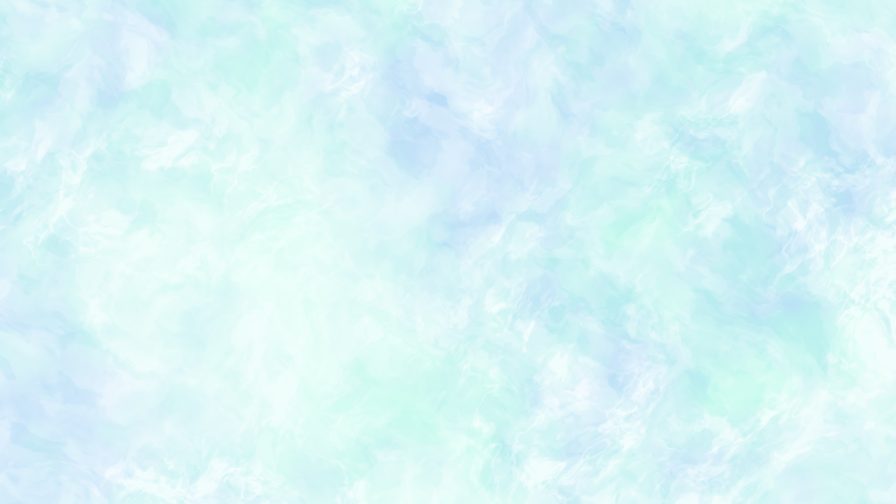
Give the GLSL for this background, as a Shadertoy shader.

```glsl
float hash(vec2 cell) {
    vec3 q = fract(cell.xyx * vec3(0.1031, 0.1030, 0.0973));
    q += dot(q, q.yzx + 33.33);
    return fract((q.x + q.y) * q.z);
}

float noise(vec2 p) {
    vec2 i = floor(p), f = fract(p);
    f = f * f * f * (f * (f * 6.0 - 15.0) + 10.0);
    float low = mix(hash(i), hash(i + vec2(1, 0)), f.x);
    float high = mix(hash(i + vec2(0, 1)), hash(i + vec2(1, 1)), f.x);
    return mix(low, high, f.y);
}

mat2 rotation(float angle) {
    float c = cos(angle), s = sin(angle);
    return mat2(c, s, -s, c);
}

// Layered noise centred on zero
float fbm(vec2 p, int octaves) {
    float sum = 0.0, amplitude = 0.5;
    mat2 turn = rotation(0.65) * 2.03;
    for (int i = 0; i < octaves; i++) {
        sum += amplitude * (noise(p) - 0.5);
        p = turn * p + 17.3;
        amplitude *= 0.56;
    }
    return sum;
}

// Soft round wash of pigment
float pool(vec2 p, vec2 centre, float radius) {
    vec2 d = (p - centre) / radius;
    return exp(-dot(d, d));
}

// Coordinates stretched along a direction
vec2 stretched(vec2 p, float angle, float scale) {
    return rotation(-angle) * p * vec2(0.6, 1.2) * scale;
}

// Thin broken veins
float veins(vec2 p, float angle, float scale) {
    vec2 q = stretched(p, angle, scale);
    float gaps = smoothstep(-0.08, 0.14, fbm(q * 0.7 + 41.0, 3));
    return (1.0 - smoothstep(0.0, 0.07, abs(fbm(q, 4)))) * gaps;
}

// Short ragged chips
float flecks(vec2 p, float angle, float scale) {
    return smoothstep(0.07, 0.19, fbm(stretched(p, angle, scale), 4));
}

void mainImage(out vec4 fragColor, in vec2 fragCoord) {
    vec2 p = fragCoord / iResolution.y;
    p.x += 0.5 * (16.0 / 9.0 - iResolution.x / iResolution.y);

    // Warped coordinates give torn, feathered boundaries
    vec2 warp = vec2(fbm(p * 4.5 + 5.0, 5), fbm(p * 4.5 + 29.0, 5));
    vec2 w = p + 0.22 * warp;
    vec2 v = p + 0.08 * warp;

    // x: mint to blue, y: pale to saturated
    vec2 tint = vec2(0.47, 0.46);
    tint += pool(w, vec2(0.87, 0.72), 0.27) * vec2(0.34, 0.26);
    tint += pool(w, vec2(1.56, 0.71), 0.25) * vec2(0.36, 0.26);
    tint += pool(w, vec2(0.10, 0.16), 0.27) * vec2(0.34, 0.02);
    tint += pool(w, vec2(0.14, 0.84), 0.22) * vec2(0.24, 0.06);
    tint += pool(w, vec2(1.08, 0.26), 0.20) * vec2(0.44, 0.04);
    tint += pool(w, vec2(0.44, 0.73), 0.20) * vec2(-0.36, -0.02);
    tint += pool(w, vec2(1.36, 0.43), 0.28) * vec2(-0.26, 0.26);
    tint += pool(w, vec2(0.84, 0.14), 0.20) * vec2(-0.30, 0.14);
    tint += pool(w, vec2(1.68, 0.18), 0.24) * vec2(-0.10, -0.20);

    // Quiet luminous clearing
    float clearing = pool(w, vec2(0.54, 0.36), 0.30);
    tint += clearing * vec2(-0.28, -0.30);
    float detail = 1.0 - 0.65 * clearing;

    // Cloudy variation
    tint.x += 0.75 * fbm(w * 4.0 + 61.0, 5);
    tint.y += 0.55 * detail * fbm(w * 5.0 + 83.0, 5);

    // Mottled grain and torn patches
    tint.x += 0.55 * detail * fbm(v * 13.0 + 37.0, 4);
    tint.y += 0.60 * detail * fbm(v * 15.0 + 53.0, 4);
    float torn = fbm(w * 8.0 + 7.0, 5);
    tint.y -= 0.20 * detail * smoothstep(0.05, 0.12, torn);
    tint.y += 0.15 * detail * smoothstep(0.06, 0.14, -torn);

    // Pale diagonal scratches, chips and darker creases
    float marks = smoothstep(-0.14, 0.12, fbm(p * 3.5 + 19.0, 3)) * detail;
    tint.y -= 0.34 * marks * veins(v, 0.85, 15.0);
    tint.y -= 0.24 * marks * veins(v + 3.7, -0.75, 17.0);
    tint.y += 0.20 * marks * veins(v + 9.1, 0.45, 15.0);
    tint.y -= 0.32 * marks * flecks(v + 5.3, 0.95, 20.0);
    tint.y += 0.20 * detail * flecks(v + 2.9, -0.60, 18.0);
    tint = clamp(tint, 0.0, 1.0);

    // Icy palette
    vec3 pale = mix(vec3(0.94, 1.00, 0.98), vec3(0.95, 0.98, 1.00), tint.x);
    vec3 mint = vec3(0.77, 0.98, 0.93);
    vec3 cyan = vec3(0.73, 0.93, 0.94);
    vec3 blue = vec3(0.74, 0.87, 0.97);
    vec3 pigment = mix(mint, cyan, smoothstep(0.0, 0.55, tint.x));
    pigment = mix(pigment, blue, smoothstep(0.42, 0.95, tint.x));
    fragColor = vec4(mix(pale, pigment, tint.y), 1.0);
}
```
